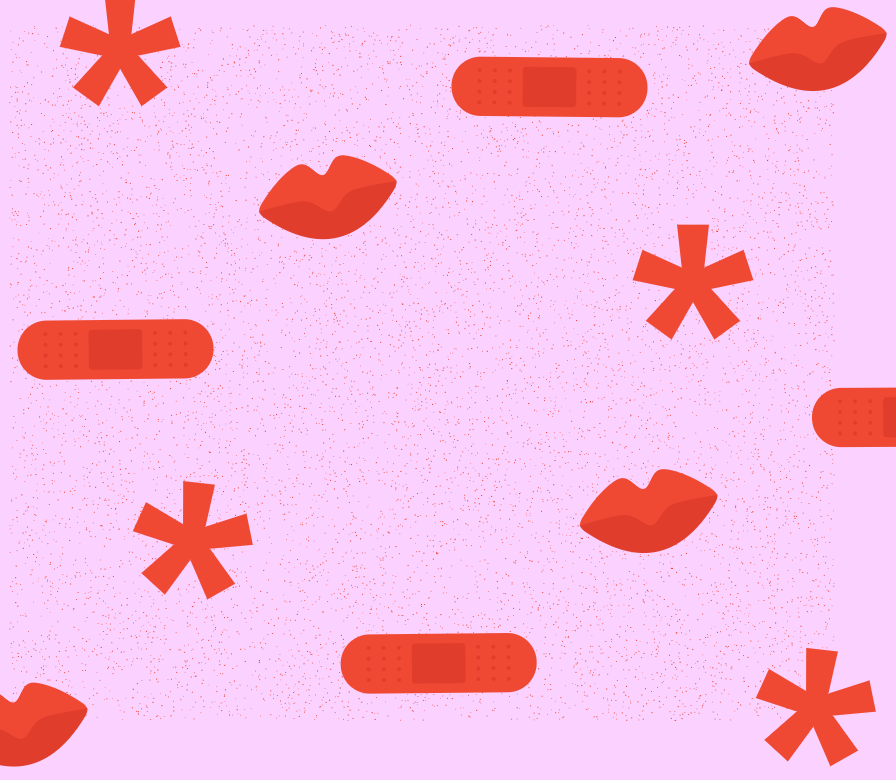
Write a Shadertoy shader that draws this pattern.

```glsl
// Red lips, plasters and asterisks scattered on pale lilac with a field of fine red specks.

const float WIDTH = 768.0;                 // canvas width in design units
const vec3 LILAC    = vec3(0.98, 0.82, 1.00);
const vec3 RED      = vec3(0.938, 0.288, 0.203);
const vec3 DARK_RED = vec3(0.882, 0.238, 0.175);

float hash(vec2 p, float seed) {
    vec3 q = fract(vec3(p.xyx) * 0.1031 + seed * 0.137);
    q += dot(q, q.yzx + 33.33);
    return fract((q.x + q.y) * q.z);
}

float valueNoise(vec2 p) {
    vec2 i = floor(p), f = fract(p);
    f = f * f * (3.0 - 2.0 * f);
    return mix(mix(hash(i, 7.0), hash(i + vec2(1, 0), 7.0), f.x),
               mix(hash(i + vec2(0, 1), 7.0), hash(i + vec2(1, 1), 7.0), f.x), f.y);
}

vec2 rotate(vec2 p, float angle) {
    float c = cos(angle), s = sin(angle);
    return vec2(c * p.x + s * p.y, c * p.y - s * p.x);
}

float coverage(float dist, float px) {
    return clamp(0.5 - dist / px, 0.0, 1.0);
}

float roundedBox(vec2 p, vec2 halfSize, float radius) {
    vec2 q = abs(p) - halfSize + radius;
    return length(max(q, 0.0)) + min(max(q.x, q.y), 0.0) - radius;
}

// Share of a pixel covered by a small square speck
float speckCoverage(vec2 d, float halfSize, float px) {
    vec2 overlap = min(d + 0.5 * px, halfSize) - max(d - 0.5 * px, -halfSize);
    overlap = max(overlap, 0.0) / px;
    return overlap.x * overlap.y;
}

// Jittered specks inside a rectangle, with slightly uneven density
float speckField(vec2 p, float cell, float px) {
    float ink = 0.0;
    vec2 base = floor(p / cell);
    for (int j = -1; j <= 1; j++)
    for (int i = -1; i <= 1; i++) {
        vec2 id = base + vec2(i, j);
        vec2 pos = (id + vec2(hash(id, 1.0), hash(id, 2.0))) * cell;
        float inside = step(roundedBox(pos - vec2(361.5, 349.0), vec2(353.5, 298.0), 0.0), 0.0);
        float density = 0.13 + 0.18 * valueNoise(pos / 22.0);
        float present = step(hash(id, 3.0), density) * inside;
        float halfSize = mix(0.25, 0.48, hash(id, 4.0));
        ink += present * speckCoverage(p - pos, halfSize, px);
    }
    return min(ink, 1.0);
}

// Five flaring arms with flat tips
float asteriskDistance(vec2 p, float reach) {
    float sector = 6.28319 / 5.0;
    float a = mod(atan(p.x, p.y) + 0.5 * sector, sector) - 0.5 * sector;
    vec2 q = length(p) * vec2(abs(sin(a)), cos(a));
    return max(q.x - 8.2 - 0.11 * q.y, q.y - reach);
}

vec3 paintAsterisk(vec3 color, vec2 p, float px) {
    return mix(color, RED, coverage(asteriskDistance(p, 50.0), px));
}

// Plaster: strip, square pad and two groups of 3 x 4 air holes
vec3 paintPlaster(vec3 color, vec2 p, float px) {
    color = mix(color, RED, coverage(roundedBox(p, vec2(84.0, 25.4), 25.0), px));
    float pad = roundedBox(p, vec2(23.0, 17.2), 3.0);
    vec2 q = vec2(abs(p.x) - 47.0, p.y);
    vec2 hole = vec2(clamp(round(q.x / 13.0), -1.0, 1.0) * 13.0,
                     (clamp(floor(q.y / 9.2), -2.0, 1.0) + 0.5) * 9.2);
    float marks = min(pad, length(q - hole) - 1.7);
    return mix(color, DARK_RED, coverage(marks, px));
}

// Lips: two parabolic edges, a bow notch on top and a wavy mouth line
vec3 paintLips(vec3 color, vec2 p, float px) {
    float arch = 36.0 * (1.0 - p.x * p.x / 3900.0);
    float steepness = length(vec2(1.0, p.x * 72.0 / 3900.0));
    float notch = 17.0 * exp(-p.x * p.x / 110.0);
    float edge = max(p.y - arch + notch, -p.y - arch) / steepness;
    float side = abs(p.x) - 61.0;
    float blend = max(4.0 - abs(edge - side), 0.0) / 4.0;
    float outline = max(edge, side) + blend * blend;
    float mouth = 1.5 * sin(abs(p.x) * 0.05) - 13.0 * exp(-p.x * p.x / 150.0);
    vec3 lip = mix(RED, DARK_RED, coverage(p.y - mouth, px));
    return mix(color, lip, coverage(outline, px));
}

void mainImage(out vec4 fragColor, in vec2 fragCoord) {
    float px = WIDTH / iResolution.x;
    vec2 p = fragCoord * px;
    vec3 color = mix(LILAC, RED, speckField(p, 3.0, px));

    // Placements: centre x, centre y, turn
    vec3 lips[4] = vec3[4](vec3(281, 500, 0.218), vec3(701, 627, 0.218),
                           vec3(556, 231, 0.218), vec3(16, 48, 0.218));
    vec3 plasters[4] = vec3[4](vec3(471, 594, -0.01), vec3(99, 369, 0.01),
                               vec3(376, 100, 0.01), vec3(780, 311, 0.005));
    vec3 asterisks[4] = vec3[4](vec3(103, 626, 0), vec3(594, 426, 0),
                                vec3(165, 205, -0.113), vec3(699, 62, -0.113));
    for (int i = 0; i < 4; i++) {
        color = paintLips(color, rotate(p - lips[i].xy, lips[i].z), px);
        color = paintPlaster(color, rotate(p - plasters[i].xy, plasters[i].z), px);
        color = paintAsterisk(color, rotate(p - asterisks[i].xy, asterisks[i].z), px);
    }
    fragColor = vec4(color, 1.0);
}
```
